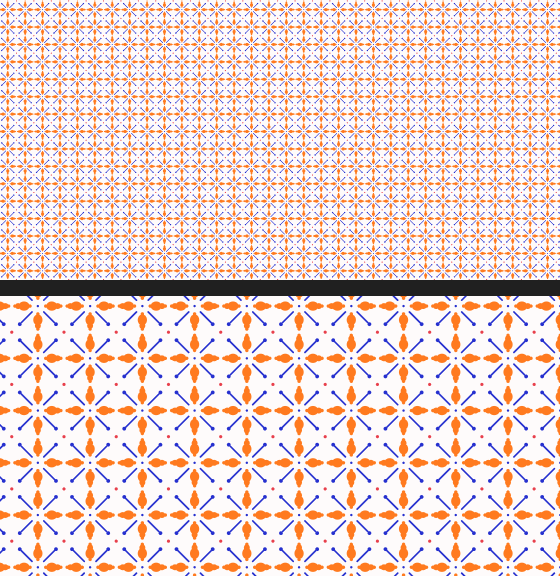
Top, the full canvas; bottom, a detail of the centre.
Reproduce this pattern procedurally as a Shadertoy shader.

```glsl
// A square lattice of small tile flowers: four lobed orange petals on the axes,
// blue pins on the diagonals and red dots between the flowers.
// Each cell is folded by symmetry, then painted from distance functions.

float capsule(vec2 p, float start, float end, float radius) {
    return length(p - vec2(clamp(p.x, start, end), 0.0)) - radius;
}

float ellipse(vec2 p, vec2 radii) {
    float k = length(p / radii);
    return k * (k - 1.0) / max(length(p / (radii * radii)), 0.001);
}

// Petal along +x: slim spine, broad belly and a smaller lobe near the tip
float petal(vec2 p) {
    float spine = capsule(p, 0.15, 0.44, 0.032);
    float belly = ellipse(p - vec2(0.265, 0.0), vec2(0.105, 0.088));
    float lobe = ellipse(p - vec2(0.375, 0.0), vec2(0.065, 0.056));
    return min(spine, min(belly, lobe));
}

// Pin along +x: thin stem with a round head
float pin(vec2 p) {
    float stem = capsule(p, 0.16, 0.49, 0.016);
    float head = length(p - vec2(0.49, 0.0)) - 0.036;
    return min(stem, head);
}

float coverage(float dist, float pixel) {
    return clamp(0.5 - dist / pixel, 0.0, 1.0);
}

void mainImage(out vec4 fragColor, in vec2 fragCoord) {
    // Lattice with 16.08 cells per canvas height, flowers at cell centres
    float cells = 16.08;
    float pixel = cells / iResolution.y;
    vec2 grid = fragCoord * pixel - vec2(0.445, 0.527);
    vec2 p = abs(fract(grid + 0.5) - 0.5);

    // Fold the quadrant onto one petal axis and one diagonal
    vec2 axis = vec2(max(p.x, p.y), min(p.x, p.y));
    vec2 diagonal = vec2(p.x + p.y, abs(p.x - p.y)) * 0.7071;

    vec3 blue = vec3(0.15, 0.19, 0.81);
    vec3 color = vec3(0.995, 0.985, 0.985);
    color = mix(color, blue, coverage(pin(diagonal), pixel));
    color = mix(color, vec3(1.0, 0.48, 0.12), coverage(petal(axis), pixel));

    // Flower heart and the dots where four cells meet
    color = mix(color, blue, coverage(length(p) - 0.022, pixel));
    color = mix(color, vec3(0.91, 0.25, 0.30), coverage(length(p - 0.5) - 0.03, pixel));

    fragColor = vec4(color, 1.0);
}
```
